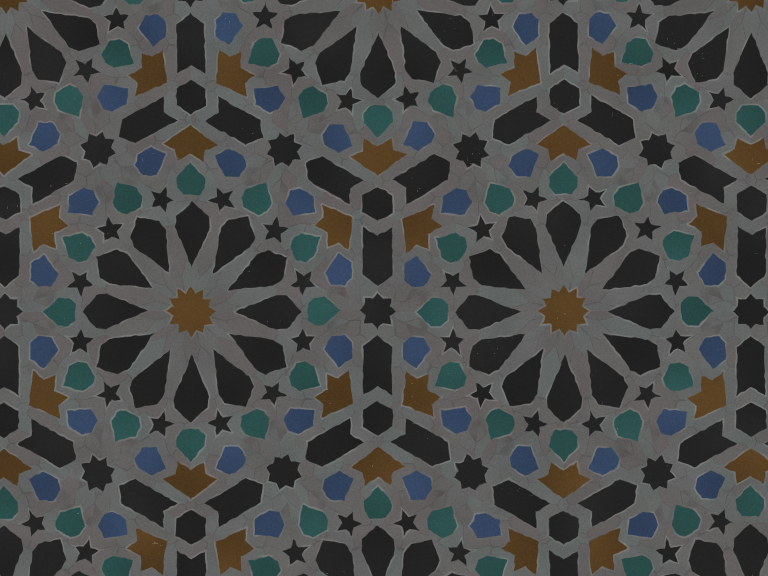
This pattern is drawn by a Shadertoy shader. Its source:

```glsl
// Worn mosaic of twelve-fold star rosettes on a hexagonal lattice, set in pale straps.
#define VIEW_HEIGHT 576.0
#define SPACING 373.0
#define ORIGIN vec2(191.5, 264.5)
#define WARP 3.0
#define CHIPPING 1.6
#define BLACK vec3(0.137, 0.137, 0.139)
#define BLUE vec3(0.20, 0.262, 0.365)
#define TEAL vec3(0.165, 0.30, 0.288)
#define OCHRE vec3(0.325, 0.237, 0.13)
#define STRAP_WARM vec3(0.392, 0.376, 0.372)
#define STRAP_COOL vec3(0.367, 0.385, 0.380)
#define RIM_LIGHT 0.075

const float PI = 3.14159265;

// Outlines: chains from axis to axis (mirrored), or closed for the blue tile.
const vec2 PETAL[7] = vec2[7](vec2(44, 0), vec2(85, 17.5), vec2(96, 16.5),
    vec2(110, 0), vec2(110, 0), vec2(110, 0), vec2(110, 0));
const vec2 SHIELD[7] = vec2[7](vec2(117, 0), vec2(117, 8), vec2(124, 14),
    vec2(134, 14), vec2(149, 0), vec2(149, 0), vec2(149, 0));
const vec2 CROWN[7] = vec2[7](vec2(158, 0), vec2(150, 13), vec2(162, 15),
    vec2(167, 27), vec2(187, 0), vec2(187, 0), vec2(187, 0));
const vec2 ARM[7] = vec2[7](vec2(25, 0), vec2(36, 14), vec2(84, 14),
    vec2(76, 0), vec2(76, 0), vec2(76, 0), vec2(76, 0));
const vec2 GEM[7] = vec2[7](vec2(148, 57), vec2(161, 48), vec2(161, 32),
    vec2(154, 25), vec2(141, 26), vec2(134, 38), vec2(148, 57));

float hash(vec2 p) {
    vec3 q = fract(p.xyx * 0.1031);
    q += dot(q, q.yzx + 33.33);
    return fract((q.x + q.y) * q.z);
}

float noise(vec2 p) {
    vec2 i = floor(p), f = fract(p);
    f = f * f * (3.0 - 2.0 * f);
    return mix(mix(hash(i), hash(i + vec2(1, 0)), f.x),
               mix(hash(i + vec2(0, 1)), hash(i + vec2(1, 1)), f.x), f.y);
}

vec2 rotate(vec2 p, float a) {
    return vec2(cos(a) * p.x + sin(a) * p.y, cos(a) * p.y - sin(a) * p.x);
}

// Signed distance to a chain; the sign counts crossings of an upward ray.
float outline(vec2 p, vec2 v[7]) {
    float d = 1e9, side = 1.0;
    for (int i = 0; i < 6; i++) {
        vec2 a = v[i], e = v[i + 1] - a, w = p - a;
        vec2 r = w - e * clamp(dot(w, e) / max(dot(e, e), 1e-4), 0.0, 1.0);
        d = min(d, dot(r, r));
        if ((a.x > p.x) != (v[i + 1].x > p.x) && w.y < e.y * w.x / e.x) side = -side;
    }
    return side * sqrt(d);
}

// Star with n points, one of them along +x.
float star(vec2 p, float n, float outer, float inner) {
    float a = PI / n;
    float t = abs(mod(atan(p.y, p.x) + a, 2.0 * a) - a);
    vec2 q = length(p) * vec2(cos(t), sin(t)) - vec2(outer, 0);
    vec2 e = normalize(inner * vec2(cos(a), sin(a)) - vec2(outer, 0));
    return dot(q, vec2(e.y, -e.x));
}

void mainImage(out vec4 fragColor, in vec2 fragCoord) {
    vec2 pos = fragCoord / iResolution.y * VIEW_HEIGHT;
    float aa = 0.75 * VIEW_HEIGHT / iResolution.y;

    // Uneven hand setting
    vec2 p = pos - ORIGIN + WARP * (vec2(noise(pos / 70.0), noise(pos / 70.0 + 41.0)) - 0.5);

    // Nearest rosette, then fold into one 30 degree wedge
    vec2 period = SPACING * vec2(1.0, sqrt(3.0));
    vec2 a = p - period * floor(p / period + 0.5);
    vec2 b = p - period * (floor(p / period) + 0.5);
    vec2 q = dot(a, a) < dot(b, b) ? a : b;
    vec2 cell = floor((p - q) / period * 2.0 + 0.5);
    float sector = floor(atan(q.y, q.x) * 3.0 / PI + 0.5);
    vec2 w = rotate(q, sector * PI / 3.0);
    float wedge = mod(sector, 6.0) * 2.0 + step(0.0, w.y);
    w.y = abs(w.y);
    vec2 diag = rotate(w, PI / 6.0);
    diag.y = abs(diag.y);
    vec2 mid = vec2(SPACING * 0.5, 0.0);
    vec2 hub = vec2(mid.x, mid.x / sqrt(3.0));

    // Distances to every tile of the wedge
    float tile[11] = float[11](
        outline(w, PETAL), outline(diag, PETAL),
        star(vec2(116, 0) - rotate(w, PI / 12.0), 5.0, 13.0, 6.2),
        star(w - mid, 8.0, 18.0, 13.2),
        star((w - hub).yx, 6.0, 17.0, 17.0 * cos(PI / 6.0)),
        outline(vec2(w.y, abs(mid.x - w.x)), ARM),
        outline(w, SHIELD), outline(diag, SHIELD),
        outline(w, GEM), outline(diag, CROWN), star(w, 12.0, 25.0, 18.5));

    // Three nearest tiles: the first pair names a strap piece
    vec3 near = vec3(1e9);
    int first = 0, second = 0;
    for (int i = 0; i < 11; i++) {
        float d = tile[i];
        if (d < near.x) { near = vec3(d, near.xy); second = first; first = i; }
        else if (d < near.y) { near = vec3(near.x, d, near.y); second = i; }
        else near.z = min(near.z, d);
    }

    // Straps: tint per piece, faint joints, stains
    float grain = noise(pos * 0.9) - 0.5;
    float blotch = noise(pos / 24.0) - 0.5;
    float pair = float(min(first, second) * 11 + max(first, second));
    float tint = hash(vec2(pair + 7.0 * cell.x, wedge + 17.0 * cell.y) + 50.0);
    vec3 strap = mix(STRAP_WARM, STRAP_COOL, tint) + 0.025 * (tint - 0.5);
    strap += 0.03 * blotch + 0.03 * grain;
    float joint = 1.0 - smoothstep(0.3, 0.9 + aa, near.z - near.y);
    strap -= 0.05 * joint * smoothstep(1.0, 3.0, near.x) * noise(pos / 9.0);

    // Tiles: glaze colour with slow drift and small pale chips
    vec3 glaze = first < 6 ? BLACK : first < 8 ? TEAL : first == 8 ? BLUE : OCHRE;
    glaze *= 1.0 + 0.22 * (noise(pos / 45.0 + 9.0) - 0.5) + 0.10 * grain;
    glaze += 0.16 * smoothstep(0.90, 0.98, noise(pos / 2.5 + 80.0))
                  * smoothstep(0.70, 0.9, noise(pos / 28.0 + 13.0));

    // Ragged cut edge and broken light rim
    float edge = near.x + CHIPPING * (noise(pos / 5.0 + 20.0) - 0.5);
    vec3 color = mix(glaze, strap, smoothstep(-aa, aa, edge));
    float rim = 1.0 - smoothstep(0.2, 0.9 + aa, abs(edge - 0.7));
    color += RIM_LIGHT * rim * smoothstep(0.35, 0.8, noise(pos / 14.0 + 60.0));
    fragColor = vec4(color, 1.0);
}
```
